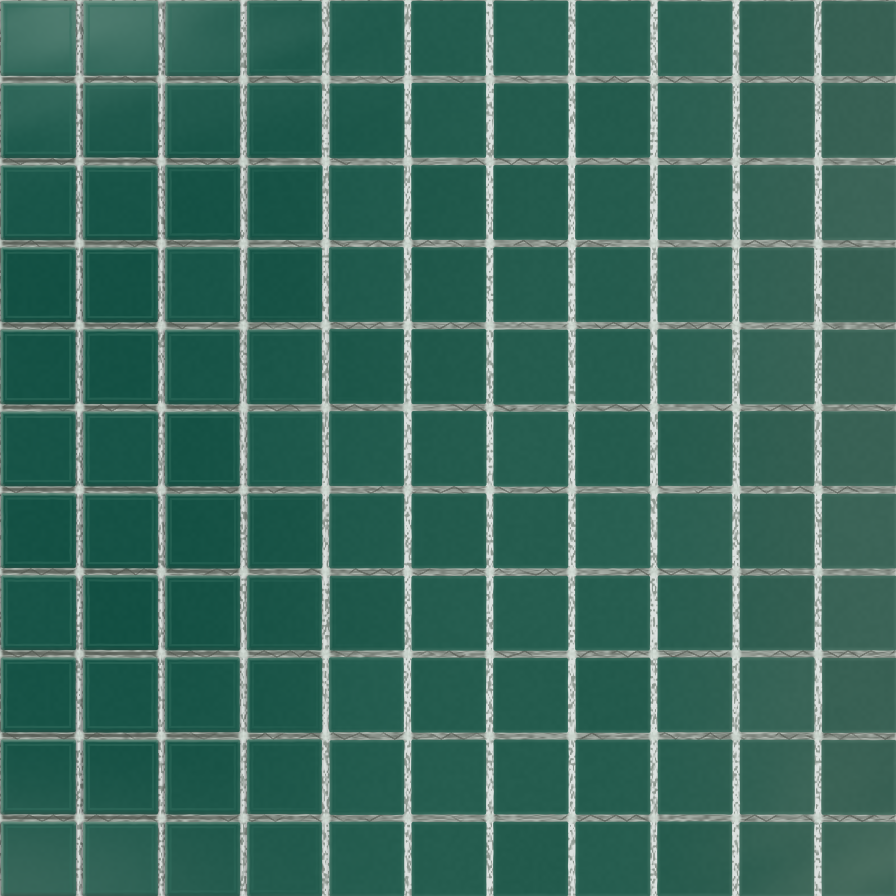
This texture is drawn by a Shadertoy shader. Its source:

```glsl
// Glazed green mosaic: an 11 by 11 grid of square tiles on pale mesh-backed grout.
// Tiles are rounded-box distances with bevel glints and a sheen that varies over
// the sheet; upright joints are bright and speckled, level ones grey and scratched.

float hash(vec2 p) {
    p = fract(p * vec2(0.1031, 0.1137));
    p += dot(p, p.yx + 33.33);
    return fract((p.x + p.y) * p.x * 91.7);
}

float noise(vec2 p) {
    vec2 i = floor(p), f = fract(p);
    f = f * f * (3.0 - 2.0 * f);
    return mix(mix(hash(i), hash(i + vec2(1, 0)), f.x),
               mix(hash(i + vec2(0, 1)), hash(i + vec2(1, 1)), f.x), f.y);
}

float roundedBox(vec2 p, vec2 halfSize, float radius) {
    vec2 q = abs(p) - halfSize + radius;
    return length(max(q, 0.0)) + min(max(q.x, q.y), 0.0) - radius;
}

// Grout in grid units; "joint" is the signed offset from the nearest grid lines
vec3 groutColor(vec2 grid, vec2 joint, float leftSide) {
    float speckle = noise(grid * vec2(55.0, 32.0) + 7.0);
    vec3 upright = mix(vec3(0.56, 0.60, 0.57), vec3(0.86, 0.88, 0.87),
                       smoothstep(0.1, 0.65, speckle));
    upright *= 1.0 - 0.35 * leftSide * smoothstep(0.0, 0.04, abs(joint.x + 0.008));

    float grain = noise(grid * vec2(14.0, 60.0) + 31.0);
    vec3 level = mix(vec3(0.46, 0.49, 0.46), vec3(0.71, 0.74, 0.71), grain);

    // Shadow under the tile edge, deepest on the left of the sheet
    float shadow = 1.0 - smoothstep(0.008, 0.03, abs(joint.y + 0.006));
    level = mix(level, vec3(0.30, 0.32, 0.29), shadow * (0.12 + 0.6 * leftSide));

    // Zigzag mesh threads showing through in patches
    float zigzag = (abs(fract(grid.x * 3.5 + 0.3 * noise(grid * 5.0)) - 0.5) - 0.25) * 0.15;
    float thread = 1.0 - smoothstep(0.005, 0.016, abs(joint.y - zigzag));
    thread *= smoothstep(0.3, 0.6, noise(grid * vec2(5.0, 1.0) + 60.0));
    level = mix(level, vec3(0.32, 0.34, 0.31), 0.6 * thread);

    float isUpright = smoothstep(-0.02, 0.02, abs(joint.y) - abs(joint.x));
    vec3 color = mix(level, upright, isUpright);
    float crossing = 1.0 - smoothstep(0.035, 0.085, length(joint));
    return mix(color, vec3(0.82, 0.86, 0.83), 0.85 * crossing);
}

// Glaze: deep green at left, greyer at right, with reflections in the corners
vec3 glazeColor(vec2 sheet, vec2 grid, vec2 id) {
    vec3 color = mix(vec3(0.085, 0.325, 0.275), vec3(0.145, 0.365, 0.31),
                     smoothstep(0.15, 0.6, sheet.x + 0.12 * (sheet.y - 0.5)));
    color = mix(color, vec3(0.225, 0.385, 0.335), smoothstep(0.65, 1.0, sheet.x));
    color += 0.022 * (hash(id + 5.0) - 0.5) + 0.012 * (noise(grid * 18.0) - 0.5);

    float streak = noise(grid * vec2(1.1, 2.6) + vec2(0.0, grid.x * 0.8));
    float topLeft = exp(-dot(sheet * vec2(3.6, 8.5), sheet * vec2(3.6, 8.5)));
    color = mix(color, vec3(0.46, 0.60, 0.55), topLeft * (0.35 + 0.5 * streak));
    vec2 low = vec2(sheet.x, 1.0 - sheet.y) * vec2(4.0, 9.0);
    color = mix(color, vec3(0.36, 0.49, 0.44), 0.5 * exp(-dot(low, low)));
    vec2 right = (1.0 - sheet) * vec2(7.0, 6.0);
    return mix(color, vec3(0.36, 0.48, 0.42), 0.5 * streak * exp(-dot(right, right)));
}

void mainImage(out vec4 fragColor, in vec2 fragCoord) {
    // Sheet coordinates run down from the top; one grid unit is one tile pitch
    vec2 sheet = fragCoord / iResolution.xy;
    sheet.y = 1.0 - sheet.y;
    vec2 grid = (sheet + 0.0029) / 0.0916;
    vec2 id = floor(grid);
    vec2 local = fract(grid) - 0.5;
    vec2 joint = fract(grid + 0.5) - 0.5;
    float pixel = 1.0 / (0.0916 * iResolution.y);
    float leftSide = 1.0 - smoothstep(0.12, 0.5, sheet.x);

    // Tile outline with a little hand-set offset and a wavering edge
    vec2 shift = 0.008 * (vec2(hash(id + 11.0), hash(id + 47.0)) - 0.5);
    float waver = 0.006 * (noise(grid * 12.0) - 0.5);
    float edge = roundedBox(local - shift, vec2(0.456), 0.025) + waver;
    float tileMask = 1.0 - smoothstep(-0.7, 0.7, edge / max(pixel, 0.012));

    // Bevel: pale rim, brighter along the top and left of the leftmost tiles
    vec3 tile = glazeColor(sheet, grid, id);
    float rim = smoothstep(-0.05, -0.008, edge);
    float lit = smoothstep(0.40, 0.44, max(-local.x, -local.y));
    tile = mix(tile, vec3(0.50, 0.63, 0.57), rim * (0.16 + 0.5 * leftSide * lit));
    float innerLine = 1.0 - smoothstep(0.006, 0.02, abs(edge + 0.065));
    tile = mix(tile, vec3(0.20, 0.43, 0.37), innerLine * leftSide * 0.5);
    tile *= 1.0 - 0.18 * leftSide * smoothstep(0.40, 0.45, local.y);

    vec3 color = mix(groutColor(grid, joint, leftSide), tile, tileMask);
    fragColor = vec4(clamp(color, 0.0, 1.0), 1.0);
}
```
